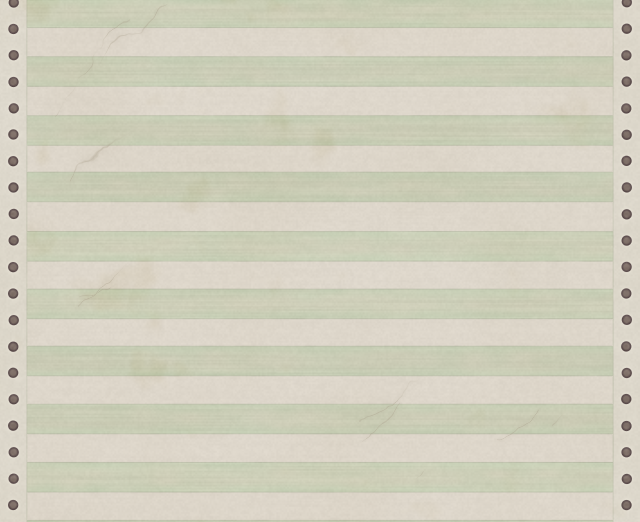
Write a Shadertoy shader that draws this pattern.

```glsl
// Aged continuous printer paper: nine pale green bands on cream, between two
// margins of round feed holes. Bands and holes are folded distance functions;
// value noise adds streaks, grain and stains, and a hashed loop adds creases.
#define BAND_PITCH 0.1112
#define BAND_FILL 0.51
#define BAND_TOP -0.0024
#define MARGIN 0.0515
#define HOLE_PITCH 0.0507
#define HOLE_TOP 0.0045
#define HOLE_RADIUS 0.0098
#define RULE_HALF 0.0010
#define CREASES 10
#define CREAM vec3(0.866, 0.838, 0.790)
#define GREEN vec3(0.782, 0.808, 0.710)

float hash(vec2 p) {
    vec3 q = fract(p.xyx * vec3(0.1031, 0.1030, 0.0973));
    q += dot(q, q.yzx + 33.33);
    return fract((q.x + q.y) * q.z);
}

float noise(vec2 p) {
    vec2 i = floor(p), f = fract(p);
    f = f * f * (3.0 - 2.0 * f);
    vec2 e = vec2(0.0, 1.0);
    return mix(mix(hash(i), hash(i + e.yx), f.x),
               mix(hash(i + e.xy), hash(i + e.yy), f.x), f.y);
}

float fbm(vec2 p) {
    float sum = 0.0, amp = 0.5;
    for (int i = 0; i < 4; i++) {
        sum += amp * noise(p);
        p = p * 2.03 + 17.1;
        amp *= 0.5;
    }
    return sum;
}

// Coverage of the region where the signed distance is negative.
float fill(float d, float px) {
    return clamp(0.5 - d / px, 0.0, 1.0);
}

// Diagonal wrinkles, alternating between upper left and lower right.
float creases(vec2 p, float width, float px) {
    vec2 warp = vec2(fbm(p * 14.0), fbm(p * 14.0 + 40.0)) - 0.47;
    vec2 q = p + 0.055 * warp;
    float sum = 0.0;
    for (int i = 0; i < CREASES; i++) {
        float id = float(i);
        vec2 rnd = vec2(hash(vec2(id, 3.0)), hash(vec2(id, 8.0)));
        vec2 start = (i % 2 == 0)
            ? vec2(0.06, 0.12) + rnd * vec2(0.15, 0.56)
            : vec2(width * 0.50, 0.80) + rnd * vec2(0.55, 0.21);
        float angle = 0.35 + 0.65 * hash(vec2(id, 15.0));
        vec2 dir = vec2(cos(angle), -sin(angle));
        float len = 0.07 + 0.16 * hash(vec2(id, 21.0));
        float along = clamp(dot(q - start, dir), 0.0, len);
        float d = length(q - start - dir * along);
        sum = max(sum, fill(d - 0.0009, px) + 0.3 * exp(-d * 160.0));
    }
    return sum * smoothstep(0.25, 0.65, noise(p * 23.0));
}

void mainImage(out vec4 fragColor, in vec2 fragCoord) {
    float px = 1.0 / iResolution.y;
    float width = iResolution.x * px;
    vec2 p = vec2(fragCoord.x, iResolution.y - fragCoord.y) * px;
    float side = min(p.x, width - p.x);

    // Green bands with slightly uneven edges
    float s = (p.y - BAND_TOP) / BAND_PITCH;
    float band = floor(s + 0.25);
    float drift = (hash(vec2(band, 5.0)) - 0.5) * 0.035;
    float t = s - band - drift;
    float bandDist = max(-t, t - BAND_FILL) * BAND_PITCH;
    float inner = fill(MARGIN - side, px);
    float green = fill(bandDist, px) * inner;

    // Ink: greener near the edges, warmer inside, with fine printed streaks
    float core = smoothstep(0.0, 0.022, -bandDist);
    float streak = noise(vec2(p.x * 5.0, p.y * 330.0)) - 0.5;
    float patches = noise(vec2(p.x * 22.0, p.y * 65.0)) - 0.5;
    vec3 ink = GREEN + core * vec3(0.018, -0.005, 0.005);
    ink += 0.024 * (hash(vec2(band, 12.0)) - 0.5);
    ink += 0.030 * streak + vec3(0.024, 0.006, 0.014) * patches;

    vec3 paper = CREAM + 0.007 * streak * inner;
    paper += (1.0 - inner) * vec3(-0.004, 0.003, 0.001);
    vec3 col = mix(paper, ink, green);

    // Thin rules along the bands and margins
    float bandRule = fill(abs(bandDist) - RULE_HALF, px) * inner;
    float marginRule = fill(abs(side - MARGIN) - RULE_HALF * 0.8, px);
    float faded = 0.55 + 0.45 * noise(p * 30.0);
    col = mix(col, vec3(0.68, 0.70, 0.61), 0.65 * faded * max(bandRule, marginRule));

    // Stains, paper grain and creases
    float stain = fbm(p * 6.0 + 9.0) - 0.47;
    col += stain * vec3(0.022, 0.026, 0.038);
    col -= vec3(0.025, 0.03, 0.05) * smoothstep(0.62, 0.85, fbm(p * 11.0 + 70.0));
    col += 0.020 * (noise(p * 290.0) - 0.5) + 0.012 * (noise(p * 120.0) - 0.5);
    col = mix(col, vec3(0.66, 0.62, 0.54), 0.32 * creases(p, width, px));

    // Feed holes: dark rim, paler centre and a faint raised edge
    float row = floor((p.y - HOLE_TOP) / HOLE_PITCH + 0.5);
    vec2 id = vec2(row, step(width * 0.5, p.x));
    vec2 h = vec2(side - MARGIN * 0.5, p.y - HOLE_TOP - row * HOLE_PITCH);
    h += 0.0012 * (vec2(hash(id), hash(id + 31.0)) - 0.5);
    float r = length(h);
    vec3 hole = mix(vec3(0.50, 0.44, 0.41), vec3(0.37, 0.31, 0.31),
                    smoothstep(0.45, 0.90, r / HOLE_RADIUS));
    hole += 0.05 * (noise(p * 210.0) - 0.5) - 2.5 * h.y;
    col += 0.025 * exp(-abs(r - HOLE_RADIUS * 1.2) * 600.0);
    col = mix(col, hole, fill(r - HOLE_RADIUS, px));

    fragColor = vec4(clamp(col, 0.0, 1.0), 1.0);
}
```
